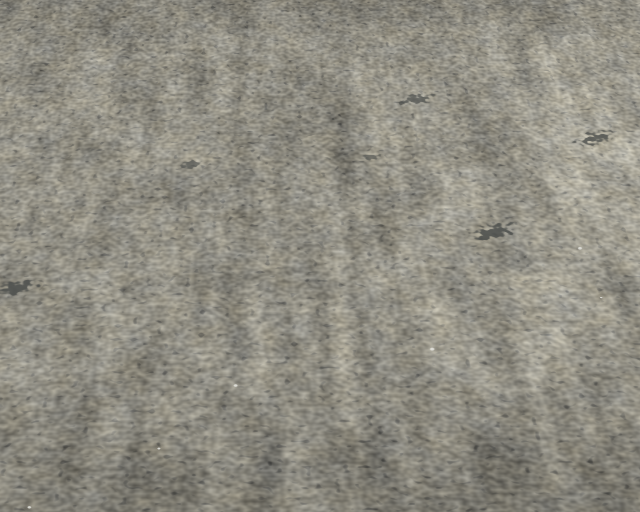
Give the GLSL for this texture, as a WebGL 2 fragment shader.

```glsl
#version 300 es
precision highp float;

uniform vec2 u_resolution;
out vec4 fragColor;

const vec3 COOL_TINT = vec3(1.0, 1.0, 0.965);
const vec3 WARM_TINT = vec3(1.035, 1.0, 0.89);
const vec3 SMUDGE_COLOR = vec3(0.31, 0.32, 0.31);
const vec3 CHIP_COLOR = vec3(0.9, 0.9, 0.88);

vec2 hash2(vec2 cell) {
    vec3 h = fract(cell.xyx * vec3(0.1031, 0.1030, 0.0973));
    h += dot(h, h.yzx + 33.33);
    return fract((h.xx + h.yz) * h.zy);
}

float cornerRamp(vec2 cell, vec2 corner, vec2 f) {
    float angle = 6.28318 * hash2(cell + corner).x;
    return dot(vec2(cos(angle), sin(angle)), f - corner);
}

// Gradient noise, roughly -0.7 to 0.7
float gradientNoise(vec2 p) {
    vec2 cell = floor(p);
    vec2 f = p - cell;
    vec2 w = f * f * f * (f * (f * 6.0 - 15.0) + 10.0);
    float low = mix(cornerRamp(cell, vec2(0, 0), f), cornerRamp(cell, vec2(1, 0), f), w.x);
    float high = mix(cornerRamp(cell, vec2(0, 1), f), cornerRamp(cell, vec2(1, 1), f), w.x);
    return mix(low, high, w.y);
}

float layeredNoise(vec2 p, int octaves) {
    float sum = 0.0;
    float amplitude = 1.0;
    for (int i = 0; i < octaves; i++) {
        sum += amplitude * gradientNoise(p);
        p = p * 2.03 + vec2(17.3, 41.7);
        amplitude *= 0.6;
    }
    return sum;
}

// Floor coordinates that tighten toward a distant horizon
vec2 groundPlane(vec2 p, float horizon) {
    float depthScale = horizon / (horizon - p.y);
    return vec2((p.x - 0.5) * depthScale, horizon * log(depthScale)) + 3.0;
}

// Broad light and shade across the floor
float broadLight(vec2 p) {
    float nearShade = 1.0 - smoothstep(0.0, 0.32, p.y);
    float farShade = smoothstep(0.88, 1.02, p.y);
    vec2 d = (p - vec2(1.2, 0.7)) / vec2(0.26, 0.3);
    return 0.08 * exp(-dot(d, d)) - 0.075 * nearShade - 0.06 * farShade;
}

// Pale worn tracks running away from the viewer
float wornTracks(vec2 ground, vec2 p) {
    float wide = gradientNoise(vec2(ground.x * 14.0, ground.y * 2.2));
    float narrow = gradientNoise(vec2(ground.x * 27.0, ground.y * 4.0) + 9.0);
    float reach = smoothstep(0.1, 0.5, p.x) * (1.0 - smoothstep(0.72, 1.0, p.y) * 0.7);
    return (0.13 * wide + 0.06 * narrow) * mix(0.3, 1.0, reach);
}

float smudgeMask(vec2 p, vec2 center, vec2 size, float roughness) {
    vec2 d = p - center;
    d.y -= 0.2 * d.x;
    float edge = length(d / size) + roughness;
    return 1.0 - smoothstep(0.55, 1.15, edge);
}

float chipMask(vec2 p, vec2 center, float radius) {
    float d = length((p - center) * vec2(0.8, 1.2));
    return 1.0 - smoothstep(radius * 0.4, radius * 1.3, d);
}

void main() {
    vec2 p = gl_FragCoord.xy / u_resolution.y;
    float aspect = u_resolution.x / u_resolution.y;
    vec2 ground = groundPlane(p, 2.4);

    // Grain, stretched sideways by the low view
    float fine = gradientNoise(ground * vec2(72.0, 125.0));
    float medium = gradientNoise(ground * vec2(34.0, 66.0) + 5.0);
    float blotch = layeredNoise(ground * vec2(7.0, 9.0) + 31.0, 3);
    float pits = smoothstep(0.24, 0.55, gradientNoise(ground * vec2(52.0, 95.0) + 60.0));

    float tone = 0.562 + broadLight(p) + wornTracks(ground, p);
    tone += 0.14 * fine + 0.11 * medium + 0.095 * blotch - 0.11 * pits;

    // Warm and cool mottling
    float warmth = 0.55 + 0.5 * layeredNoise(ground * vec2(13.0, 19.0) + 80.0, 3);
    warmth -= 0.3 * pits;
    vec3 color = tone * mix(COOL_TINT, WARM_TINT, clamp(warmth, 0.0, 1.0));

    // Scattered dark smudges and bright chips
    float roughness = 0.9 * fine + 0.9 * medium;
    for (int i = 0; i < 6; i++) {
        vec2 seed = hash2(vec2(float(i) * 7.0 + 3.0, 19.0));
        vec2 shape = hash2(vec2(float(i) * 5.0 + 1.0, 47.0));
        vec2 center = vec2(seed.x * aspect, mix(0.4, 0.97, seed.y));
        vec2 size = mix(vec2(0.016, 0.006), vec2(0.042, 0.013), shape.x);
        float smudge = smudgeMask(p, center, size, roughness);
        color = mix(color, SMUDGE_COLOR, smudge * mix(0.55, 0.9, shape.y));

        vec2 chip = vec2(shape.y * aspect, shape.x * 0.55);
        color = mix(color, CHIP_COLOR, 0.85 * chipMask(p, chip, mix(0.002, 0.004, seed.x)));
    }

    fragColor = vec4(clamp(color, 0.0, 1.0), 1.0);
}
```
